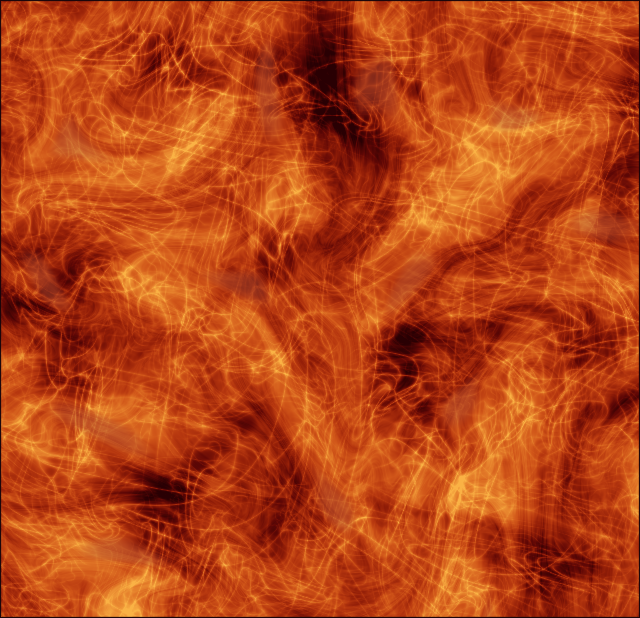
A WebGL 2 fragment shader for this texture:

```glsl
#version 300 es
precision highp float;

uniform vec2 u_resolution;
out vec4 fragColor;

// Strength of each part, in units of heat
const float CLOUD_GAIN = 1.0;
const float STRAND_GAIN = 1.15;
const float FILAMENT_GAIN = 1.45;
const float HOLE_DEPTH = 1.6;
const float HEAT_BIAS = -0.36;

// Sizes, relative to the canvas height
const float CLOUD_FREQ = 9.0;
const float STRAND_FREQ = 50.0;
const float FILAMENT_CELLS = 9.0;
const float FILAMENT_WIDTH = 0.0048;
const float HOLE_CELLS = 3.3;
const float FRAME_WIDTH = 0.002;

const mat2 TURN = mat2(0.454, 0.891, -0.891, 0.454);
const vec3 SMOKE = vec3(0.69, 0.32, 0.20);
const vec3 FRAME = vec3(0.10, 0.02, 0.04);

// Flame colours and the heat at which each is reached
const int STOPS = 7;
const vec3 FLAME[STOPS] = vec3[](
    vec3(0.16, 0.00, 0.01), vec3(0.38, 0.03, 0.02), vec3(0.58, 0.12, 0.03),
    vec3(0.72, 0.22, 0.06), vec3(0.82, 0.34, 0.10), vec3(0.89, 0.48, 0.16),
    vec3(0.98, 0.70, 0.27));
const float HEAT[STOPS] = float[](-3.0, -1.95, -1.05, -0.2, 0.63, 1.5, 2.8);

vec2 hash2(vec2 p) {
    vec3 h = fract(p.xyx * vec3(0.1031, 0.1030, 0.0973));
    h += dot(h, h.yzx + 33.33);
    return fract((h.xx + h.yz) * h.zy);
}

// Nearest and second nearest feature distance
vec2 cells(vec2 p) {
    vec2 id = floor(p), nearest = vec2(8.0);
    for (int y = -1; y <= 1; y++)
        for (int x = -1; x <= 1; x++) {
            vec2 cell = id + vec2(x, y);
            float d = distance(p, cell + hash2(cell + 57.0));
            nearest = d < nearest.x ? vec2(d, nearest.x) : vec2(nearest.x, min(nearest.y, d));
        }
    return nearest;
}

// Fluid distortion by turned, layered sines
vec2 swirl(vec2 p, float freq, float strength) {
    for (int i = 0; i < 5; i++) {
        p = TURN * p;
        p += strength / freq * sin(freq * p.yx + vec2(1.3, 4.1) * float(i + 1));
        freq *= 1.7;
    }
    return p;
}

// Soft billows, centred on zero
float clouds(vec2 p) {
    float sum = 0.0, gain = 1.0;
    for (int i = 0; i < 7; i++) {
        p = TURN * p + vec2(2.7, 5.3);
        p += 0.6 * sin(1.2 * p.yx);
        sum += gain * sin(p.x) * sin(p.y);
        p *= 1.85;
        gain *= 0.7;
    }
    return sum;
}

// Hair-like streaks, fading where they become too fine to resolve
float strands(vec2 p) {
    float sum = 0.0, freq = STRAND_FREQ, gain = 0.8;
    for (int i = 0; i < 3; i++) {
        vec2 q = freq * swirl(p + 3.1 * float(i), 8.0 + 5.0 * float(i), 0.75);
        float streak = pow(1.0 - abs(sin(q.x)), 3.0);
        float blur = smoothstep(0.5, 1.6, fwidth(q.x));
        float patchiness = 0.55 + 0.45 * sin(0.37 * q.y + 1.2 * sin(0.21 * q.x));
        sum += gain * patchiness * mix(streak, 0.17, blur);
        freq *= 1.9;
        gain *= 0.8;
    }
    return sum;
}

// Bright curling threads along warped cell borders
float filaments(vec2 p) {
    float sum = 0.0, scale = FILAMENT_CELLS;
    for (int i = 0; i < 3; i++) {
        vec2 q = swirl(p + 1.7 * float(i + 1), 6.0 + 4.0 * float(i), 0.65);
        vec2 near = cells(q * scale);
        float gap = near.y - near.x;
        float thread = exp(-gap / max(FILAMENT_WIDTH * scale, 0.8 * fwidth(gap)));
        vec2 m = q * scale * 0.8;
        sum += thread * smoothstep(-0.5, 0.7, sin(m.x + sin(m.y)) * sin(m.y + 1.4));
        scale *= 2.0;
    }
    return sum;
}

vec3 flameColour(float heat) {
    vec3 colour = FLAME[0];
    for (int i = 1; i < STOPS; i++)
        colour = mix(colour, FLAME[i], clamp((heat - HEAT[i - 1]) / (HEAT[i] - HEAT[i - 1]), 0.0, 1.0));
    return colour;
}

void main() {
    vec2 p = gl_FragCoord.xy / u_resolution.y;
    vec2 flow = swirl(p, 6.0, 0.5);

    // Dark ragged openings, crossed by stronger threads
    float hole = smoothstep(0.36, 0.08, cells(swirl(p + 0.6, 9.0, 0.6) * HOLE_CELLS).x);
    float heat = HEAT_BIAS + CLOUD_GAIN * clouds(flow * CLOUD_FREQ) - HOLE_DEPTH * hole;
    heat += STRAND_GAIN * strands(p) + FILAMENT_GAIN * filaments(p) * (0.75 + 0.6 * hole);
    vec3 colour = flameColour(heat);

    // Sparse smoky haze
    float haze = smoothstep(0.75, 1.0, sin(flow.x * 17.0 + 2.0) * sin(flow.y * 15.0));
    colour = mix(colour, SMOKE, 0.45 * haze);

    // Thin dark rim
    vec2 inset = min(p, u_resolution / u_resolution.y - p);
    colour = mix(FRAME, colour, smoothstep(0.3, 1.5, min(inset.x, inset.y) / FRAME_WIDTH));
    fragColor = vec4(colour, 1.0);
}
```
